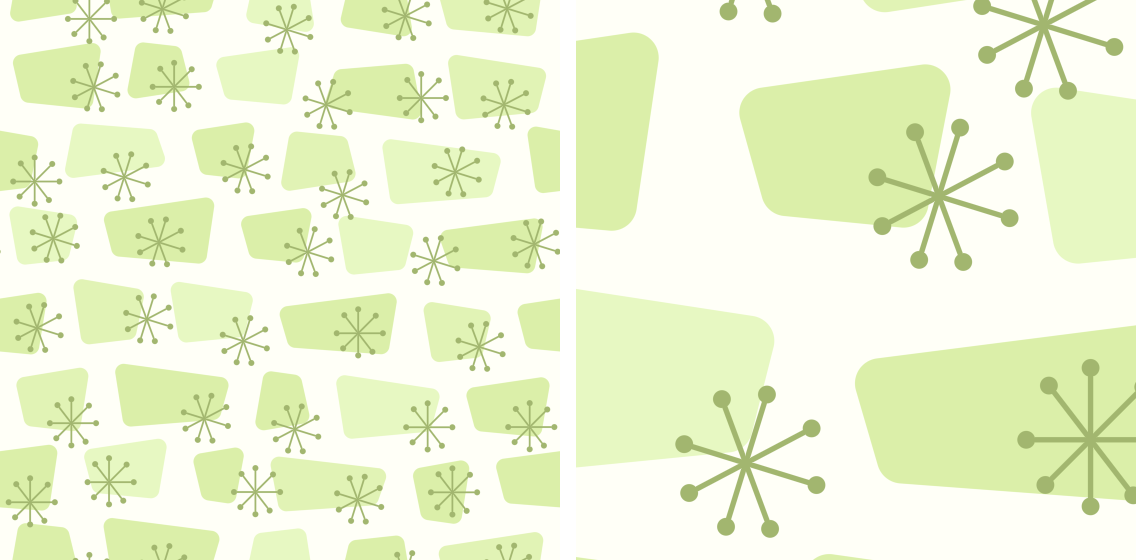
Left: the whole. Right: its middle third, enlarged.
Reproduce this pattern procedurally as a WebGL 2 fragment shader.

```glsl
#version 300 es
precision highp float;
// Retro wallpaper: rows of rounded, lopsided green blocks on cream, overlaid with
// ball-tipped starbursts. Both are scattered on a wrapping jittered grid and drawn
// from distance functions, so the result tiles.

uniform vec2 u_resolution;
out vec4 outColor;

const float TAU = 6.2831853;
const vec2 GRID = vec2(5.0, 7.0);   // columns and rows per tile
const vec3 CREAM = vec3(1.0, 1.0, 0.97);
const vec3 LIME = vec3(0.858, 0.939, 0.662);
const vec3 PALE_LIME = vec3(0.884, 0.951, 0.71);
const vec3 MINT = vec3(0.905, 0.972, 0.76);
const vec3 OLIVE = vec3(0.635, 0.715, 0.435);

// Cell index inside the tile, safe against rounding
vec2 wrapCell(vec2 cell) {
    return floor(mod(cell + 0.5, GRID));
}

// Integer hash of a wrapped grid cell
vec3 hash(vec2 cell, uint seed) {
    uvec3 v = uvec3(uvec2(wrapCell(cell)), seed) * 1664525u + 1013904223u;
    for (int i = 0; i < 2; i++) {
        v.x += v.y * v.z;
        v.y += v.z * v.x;
        v.z += v.x * v.y;
        v ^= v >> 16u;
    }
    return vec3(v >> 8u) / 16777216.0;
}

float segmentDistance(vec2 p, vec2 a, vec2 b) {
    vec2 ab = b - a;
    return length(p - a - ab * clamp(dot(p - a, ab) / dot(ab, ab), 0.0, 1.0));
}

float coverage(float dist, float pixel) {
    return 1.0 - smoothstep(-0.7 * pixel, 0.7 * pixel, dist);
}

// Rounded quad: tall left side, shorter right side, narrower base
float blockDistance(vec2 p, vec2 halfSize, float slope, float taper, float radius) {
    vec2 h = halfSize - radius;
    vec2 corners[4] = vec2[4](
        vec2(-h.x, h.y), vec2(h.x, h.y - slope * halfSize.y),
        vec2(h.x - taper, -h.y + 0.5 * slope * halfSize.y), vec2(taper - h.x, -h.y));
    float edgeDist = 1e3;
    float inside = -1e3;
    for (int i = 0; i < 4; i++) {
        vec2 a = corners[i];
        vec2 b = corners[(i + 1) % 4];
        vec2 along = normalize(b - a);
        edgeDist = min(edgeDist, segmentDistance(p, a, b));
        inside = max(inside, dot(p - a, vec2(-along.y, along.x)));
    }
    return (inside < 0.0 ? -edgeDist : edgeDist) - radius;
}

// Eight uneven arms, each ending in a ball
float starDistance(vec2 p, float turn, float armHalfWidth, float ballRadius) {
    float dist = 1e3;
    for (int k = 0; k < 8; k++) {
        float angle = float(k) * TAU / 8.0 - (k % 4 == 3 ? 0.13 : 0.0);
        float reach = 0.0412 + 0.0033 * cos(angle - 0.5);
        vec2 tip = reach * vec2(cos(angle + turn), sin(angle + turn));
        dist = min(dist, segmentDistance(p, vec2(0.0), tip) - armHalfWidth);
        dist = min(dist, length(p - tip) - ballRadius);
    }
    return dist;
}

// Sideways slide of a row in columns: rows alternate like brickwork
float rowShift(float row) {
    vec2 cell = wrapCell(vec2(0.0, row));
    return 0.5 * mod(cell.y, 2.0) + 0.08 * (hash(cell, 7u).x - 0.5);
}

// Jittered boundary on the left of a cell, calmer at the tile border
float cellEdge(vec2 cell) {
    float jitter = wrapCell(cell).x < 0.5 && rowShift(cell.y) < 0.25 ? 0.08 : 0.36;
    return (cell.x + jitter * (hash(cell, 1u).x - 0.5) + rowShift(cell.y)) / GRID.x;
}

// Height of a row's middle, gently waving along x
float rowHeight(float row, float x) {
    return row / GRID.y + 0.016 * sin(TAU * x);
}

float cellBlock(vec2 p, vec2 cell) {
    vec3 rnd = hash(cell, 2u);
    vec3 flip = hash(cell, 3u);
    float left = cellEdge(cell);
    float right = cellEdge(cell + vec2(1.0, 0.0));
    float x = 0.5 * (left + right);
    vec2 center = vec2(x, rowHeight(cell.y, x) + 0.016 * (rnd.x - 0.5));
    vec2 halfSize = 0.5 * vec2(right - left - 0.048, mix(0.097, 0.119, rnd.y));
    vec2 side = vec2(flip.x < 0.35 ? -1.0 : 1.0, flip.y < 0.2 ? -1.0 : 1.0);
    float slope = clamp(4.5 * halfSize.x, 0.2, 0.42);
    return blockDistance((p - center) * side, halfSize, slope, 0.013, 0.015);
}

// Fill colour, spread evenly along each row
vec3 cellFill(vec2 cell) {
    float start = floor(GRID.x * hash(vec2(0.0, cell.y), 6u).x);
    float rank = wrapCell(vec2(2.0 * cell.x + start, 0.0)).x;
    float tint = (rank + hash(cell, 5u).x) / GRID.x;
    return tint < 0.5 ? LIME : tint < 0.7 ? PALE_LIME : MINT;
}

float cellStar(vec2 p, vec2 cell) {
    vec3 rnd = hash(cell, 4u);
    float x = (cell.x + 0.7 + 0.5 * (rnd.x - 0.5) + rowShift(cell.y)) / GRID.x;
    vec2 center = vec2(x, rowHeight(cell.y, x) - 0.028 + 0.05 * (rnd.y - 0.5));
    return starDistance(p - center, rnd.z < 0.36 ? 0.0 : -0.3, 0.0016, 0.0053);
}

void main() {
    vec2 p = gl_FragCoord.xy / u_resolution;
    float pixel = 1.0 / min(u_resolution.x, u_resolution.y);
    vec3 color = CREAM;
    float star = 1e3;
    for (int k = 0; k < 9; k++) {
        float row = floor(p.y * GRID.y + 0.5) + float(k / 3 - 1);
        float column = floor(p.x * GRID.x - rowShift(row));
        vec2 cell = vec2(column + float(k % 3 - 1), row);
        color = mix(color, cellFill(cell), coverage(cellBlock(p, cell), pixel));
        star = min(star, cellStar(p, cell));
    }
    outColor = vec4(mix(color, OLIVE, coverage(star, pixel)), 1.0);
}
```
